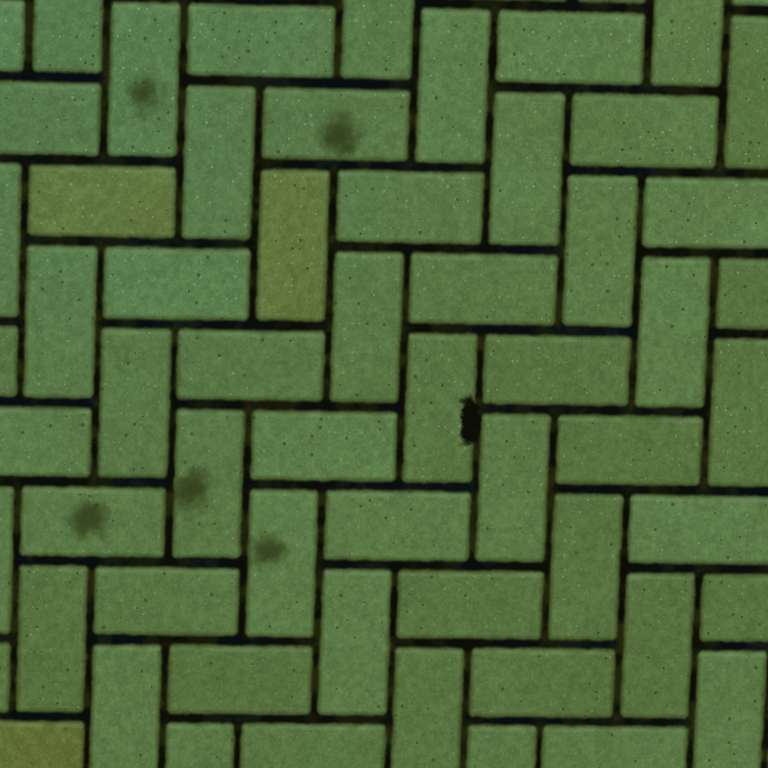
Write a Shadertoy shader that draws this texture.

```glsl
// Weathered green pavers in a 90 degree herringbone, seen slightly askew.
// A gently bent grid is cut into 2x1 and 1x2 bricks by the diagonal index of
// each cell; noise adds grain, pits, stains and uneven mossy joints.

const vec3 MOSS   = vec3(0.365, 0.495, 0.295);
const vec3 OLIVE  = vec3(0.330, 0.420, 0.225);
const vec3 PALE   = vec3(0.490, 0.615, 0.440);
const vec3 EDGE   = vec3(0.220, 0.270, 0.110);
const vec3 SOIL   = vec3(0.150, 0.165, 0.050);
const vec3 SHADOW = vec3(0.045, 0.050, 0.025);

float hash(vec2 p) {
    vec3 q = fract(p.xyx * 0.1031);
    q += dot(q, q.yzx + 33.33);
    return fract((q.x + q.y) * q.z);
}

float noise(vec2 p) {
    vec2 i = floor(p), f = fract(p);
    f = f * f * (3.0 - 2.0 * f);
    return mix(mix(hash(i), hash(i + vec2(1, 0)), f.x),
               mix(hash(i + vec2(0, 1)), hash(i + vec2(1, 1)), f.x), f.y);
}

float fbm(vec2 p) {
    float sum = 0.0, amp = 0.5;
    for (int i = 0; i < 4; i++) {
        sum += amp * noise(p);
        p = p * 2.03 + 17.3;
        amp *= 0.5;
    }
    return sum / 0.9375;
}

// Scattered round dots: one candidate per unit cell, kept with a given chance.
float specks(vec2 p, float chance) {
    vec2 cell = floor(p);
    vec2 center = 0.3 + 0.4 * vec2(hash(cell + 3.7), hash(cell + 9.1));
    float radius = mix(0.12, 0.30, hash(cell + 21.4));
    float dist = length(fract(p) - center);
    return step(hash(cell), chance) * smoothstep(radius, radius * 0.4, dist);
}

float roundBox(vec2 p, vec2 halfSize, float radius) {
    vec2 q = abs(p) - halfSize + radius;
    return length(max(q, 0.0)) + min(max(q.x, q.y), 0.0) - radius;
}

// Canvas position (y down) to paver units, undoing the lean and perspective.
vec2 toGrid(vec2 p) {
    vec2 g = p * 9.5;
    for (int i = 0; i < 4; i++) {
        g.y = (p.y + 0.0078 + 0.0004 * g.y * g.y
               - g.x * (0.00234 - 0.00016 * g.y)) / 0.1081;
        g.x = (p.x - 0.039 + 0.0026 * g.y) / (0.1009 - 0.00029 * g.y);
    }
    return g;
}

// Brick owning a grid point: origin in xy, size in zw.
vec4 herringbone(vec2 g) {
    vec2 cell = floor(g);
    float k = mod(cell.x - cell.y, 4.0);
    if (k > 1.5) return vec4(cell - vec2(step(2.5, k), 0), 2, 1);
    return vec4(cell - vec2(0, step(k, 0.5)), 1, 2);
}

vec3 jointColor(vec2 g, vec2 inset) {
    float flatJoint = smoothstep(-0.06, 0.06, inset.y - inset.x);
    float soil = smoothstep(0.35, 0.75, fbm(g * 5.0));
    vec3 color = mix(SHADOW, SOIL, soil * mix(0.85, 0.45, flatJoint));
    return color + vec3(-0.02, 0.0, 0.05) * flatJoint * noise(g * 2.0 + 40.0);
}

vec3 brickColor(vec2 g, vec2 p, vec2 id) {
    float tone = 0.42 + 0.5 * (fbm(g * 1.4) - 0.5) + 0.55 * (hash(id + 5.0) - 0.5);
    vec3 color = mix(MOSS, OLIVE, clamp(tone + 0.35 * (p.y - 0.4), 0.0, 1.0));
    // Cooler upper left, and an occasional brownish brick.
    color += vec3(-0.01, 0.015, 0.035) * smoothstep(0.9, 0.0, length(p));
    color += vec3(0.035, -0.01, -0.04) * step(0.94, hash(id + 13.0));
    // Grain, pale grit and dark pits.
    color *= 1.0 + 0.20 * (fbm(g * 13.0) - 0.5) + 0.10 * (noise(g * 38.0) - 0.5);
    float grit = specks(g * 11.0, 0.10) + 0.7 * specks(g * 19.0 + 7.0, 0.08);
    color = mix(color, PALE, 0.75 * min(grit, 1.0) * mix(1.0, 0.45, p.y));
    return mix(color, EDGE, 0.65 * specks(g * 9.0 + 31.0, 0.07));
}

void mainImage(out vec4 fragColor, in vec2 fragCoord) {
    vec2 p = fragCoord / iResolution.xy;
    p.y = 1.0 - p.y;
    vec2 g = toGrid(p);
    float soft = max(0.025, 10.0 / iResolution.y);

    // Brick outline with small size differences and a ragged edge.
    vec4 brick = herringbone(g);
    vec2 id = brick.xy;
    vec2 local = g - id - 0.5 * brick.zw;
    vec2 halfSize = 0.5 * brick.zw - vec2(0.034, 0.046)
                  - 0.014 * vec2(hash(id + 1.0), hash(id + 2.0));
    vec2 inset = abs(local) - halfSize;
    float d = roundBox(local, halfSize, 0.07) + 0.035 * (fbm(g * 7.0) - 0.5);

    // Face, dark worn rim and light catching the upper edge.
    vec3 face = brickColor(g, p, id);
    face = mix(face, EDGE, 0.7 * smoothstep(-0.075, 0.0, d));
    float lip = 1.0 - smoothstep(0.0, 0.06, abs(local.y + halfSize.y - 0.055));
    face = mix(face, PALE, 0.45 * lip * smoothstep(0.0, -0.04, d) * noise(g * 6.0));

    // Smudged stain on a few bricks.
    vec2 spot = (vec2(hash(id + 6.0), hash(id + 8.0)) - 0.5) * halfSize;
    float stain = smoothstep(0.36, 0.05, length(local - spot) + 0.3 * (fbm(g * 6.0) - 0.5));
    face = mix(face, EDGE * 0.8, 0.75 * stain * step(0.88, hash(id + 27.0)));

    vec3 color = mix(face, jointColor(g, inset), smoothstep(-soft, soft, d));

    // One chipped hole beside a joint.
    vec2 chip = (p - vec2(0.611, 0.548)) * vec2(1.0, 0.5);
    float hole = length(chip) + 0.016 * (fbm(g * 8.0) - 0.5);
    color = mix(color, SHADOW, smoothstep(0.017, 0.009, hole));

    fragColor = vec4(color, 1.0);
}
```
